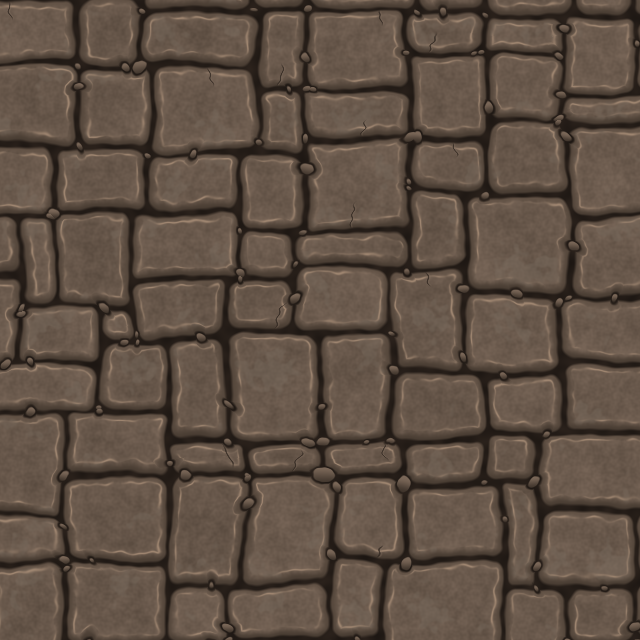
Reproduce this texture procedurally as a three.js fragment shader.

```glsl
// Old paving of worn brown stone blocks with pebbles wedged in the dark joints.
varying vec2 vUv;

const vec2 GRID = vec2(8.0, 9.0);
const vec3 JOINT = vec3(0.14, 0.11, 0.09);

float hash(vec2 p) {
  return fract(sin(dot(p, vec2(127.1, 311.7))) * 43758.5);
}

vec2 gradientAt(vec2 cell) {
  float angle = 6.2832 * hash(cell + 17.3);
  return vec2(cos(angle), sin(angle));
}

float gradientNoise(vec2 p) {
  vec2 i = floor(p), f = fract(p);
  vec2 u = f * f * f * (f * (f * 6.0 - 15.0) + 10.0);
  vec2 e = vec2(1.0, 0.0);
  float bottom = mix(dot(gradientAt(i), f), dot(gradientAt(i + e), f - e), u.x);
  float top = mix(dot(gradientAt(i + e.yx), f - e.yx), dot(gradientAt(i + 1.0), f - 1.0), u.x);
  return 1.4 * mix(bottom, top, u.y);
}

// Each lattice point carries one joint, level or upright by parity, shifted sideways.
float jointShift(vec2 v) {
  return 0.7 * (hash(v) - 0.5);
}

// Block of a lattice cell: lower left corner in xy, upper right in zw.
vec4 blockBounds(vec2 c) {
  float a = jointShift(c), b = jointShift(c + vec2(1.0, 0.0));
  float d = jointShift(c + vec2(0.0, 1.0)), e = jointShift(c + 1.0);
  vec4 shift = mod(c.x + c.y, 2.0) < 0.5 ? vec4(d, a, b, e) : vec4(a, b, e, d);
  return (vec4(c, c + 1.0) + shift) / GRID.xyxy;
}

float roundedBox(vec2 q, vec2 extent, float radius) {
  vec2 w = abs(q) - extent + radius;
  return min(max(w.x, w.y), 0.0) + length(max(w, 0.0)) - radius;
}

void main() {
  // Uneven, hand-cut outlines
  vec2 p = vUv;
  p += 0.012 * vec2(gradientNoise(vUv * 7.0), gradientNoise(vUv * 7.0 + 31.0));
  p += 0.0028 * vec2(gradientNoise(vUv * 36.0 + 5.0), gradientNoise(vUv * 36.0 + 63.0));

  // Nearest block and nearest pebble
  float blockDist = 1.0, pebbleDist = 1.0, pebbleLight = 0.0;
  vec2 local = vec2(0.0), extent = vec2(1.0), id = vec2(0.0);
  for (int y = -1; y <= 1; y++) {
    for (int x = -1; x <= 1; x++) {
      vec2 cell = floor(p * GRID) + vec2(float(x), float(y));
      vec4 bounds = blockBounds(cell);
      vec2 size = 0.5 * (bounds.zw - bounds.xy) - 0.0012 - 0.0022 * hash(cell + 4.0);
      vec2 q = p - 0.5 * (bounds.xy + bounds.zw);
      float tilt = 0.08 * (hash(cell + 8.0) - 0.5);
      q += tilt * vec2(-q.y, q.x);
      float d = roundedBox(q, size, 0.011 + 0.012 * hash(cell + 12.0));
      if (d < blockDist) {
        blockDist = d;
        local = q;
        extent = size;
        id = cell;
      }
      // Pebbles: one at the corner, one on the lower joint, one on the left joint
      for (int k = 0; k < 3; k++) {
        vec2 seed = cell + 20.0 + 9.0 * float(k);
        if (hash(seed) > 0.48) continue;
        vec2 along = k == 0 ? vec2(0.0) : k == 1 ? vec2(hash(seed + 1.0), 0.0) : vec2(0.0, hash(seed + 1.0));
        vec2 r = p - mix(bounds.xy, bounds.zw, along);
        float chance = hash(seed + 2.0);
        float radius = 0.0055 + (k == 0 ? 0.013 : 0.006) * chance * chance;
        float turn = 6.2832 * hash(seed + 3.0);
        vec2 axis = vec2(cos(turn), sin(turn));
        float pd = length(vec2(dot(r, axis), 1.4 * dot(r, vec2(-axis.y, axis.x)))) - radius;
        pd += 0.0016 * gradientNoise(vUv * 110.0);
        if (pd < pebbleDist) {
          pebbleDist = pd;
          pebbleLight = r.y / radius;
        }
      }
    }
  }
  float inside = -max(blockDist, 0.0015 - pebbleDist);

  // Direction the nearest side faces
  vec2 facing = sign(local) * normalize(exp(clamp((abs(local) - extent) * 160.0, -20.0, 2.0)));

  // Mottled flat top with fine grain and pale worn patches
  float tone = 0.48 + 0.32 * gradientNoise(vUv * 10.0) + 0.36 * gradientNoise(vUv * 30.0)
    + 0.36 * gradientNoise(vUv * 85.0) + 0.3 * gradientNoise(vUv * 190.0) + 0.3 * (hash(id + 40.0) - 0.5);
  vec3 top = mix(vec3(0.366, 0.307, 0.26), vec3(0.447, 0.378, 0.325), clamp(tone, -0.2, 1.2));
  float worn = smoothstep(0.3, 0.6, gradientNoise(vUv * 13.0 + 80.0) + 0.5 * gradientNoise(vUv * 70.0));
  top = mix(top, vec3(0.47, 0.42, 0.37), 0.4 * worn);

  // Shaded bevel, then a broken bright rim where it meets the top
  float rim = 0.0125 - 0.003 * facing.y + 0.004 * gradientNoise(vUv * 45.0 + 12.0);
  vec3 bevel = mix(vec3(0.29, 0.242, 0.202), vec3(0.385, 0.322, 0.272), 0.5 + 0.5 * facing.y);
  vec3 color = JOINT * (1.0 + 0.25 * gradientNoise(vUv * 50.0));
  color = mix(color, bevel, smoothstep(-0.001, 0.0042, inside));
  color = mix(color, top, smoothstep(0.003, rim, inside));
  float offRim = (inside - rim) / 0.0018;
  float strength = clamp(0.42 + 0.8 * gradientNoise(vUv * 24.0 + 44.0)
    + 0.6 * gradientNoise(vUv * 62.0 + 9.0) + 0.1 * facing.y, 0.0, 0.95);
  color = mix(color, vec3(0.47, 0.398, 0.342), 0.5 * exp(-abs(inside - rim) / 0.007) * smoothstep(-1.0, 1.0, offRim));
  color = mix(color, vec3(0.63, 0.53, 0.445), strength * exp(-offRim * offRim));

  // A crack running in from the upper or lower side of some blocks
  float side = hash(id + 51.0) < 0.5 ? -1.0 : 1.0;
  float depth = extent.y - side * local.y;
  float reach = 1.0 - depth / (0.02 + 0.03 * hash(id + 52.0));
  float path = extent.x * (hash(id + 53.0) - 0.5) + 0.3 * depth + 0.007 * gradientNoise(vec2(local.y * 75.0, id.x));
  float crackDist = local.x - path;
  float cracked = step(hash(id + 54.0), 0.3) * smoothstep(0.0, 0.3, reach) * smoothstep(0.0, 0.006, inside);
  color = mix(color, vec3(0.5, 0.425, 0.365), 0.35 * cracked * smoothstep(0.0025, 0.0, abs(crackDist - 0.0022)));
  color = mix(color, vec3(0.2, 0.163, 0.135), 0.8 * cracked * smoothstep(0.0018, 0.0003, abs(crackDist)));

  // Pebbles lit from above
  vec3 pebble = mix(vec3(0.25, 0.207, 0.172), vec3(0.48, 0.405, 0.345), smoothstep(-0.9, 0.7, pebbleLight));
  color = mix(color, pebble, smoothstep(-0.0005, 0.0028, -pebbleDist));

  gl_FragColor = vec4(color, 1.0);
}
```
